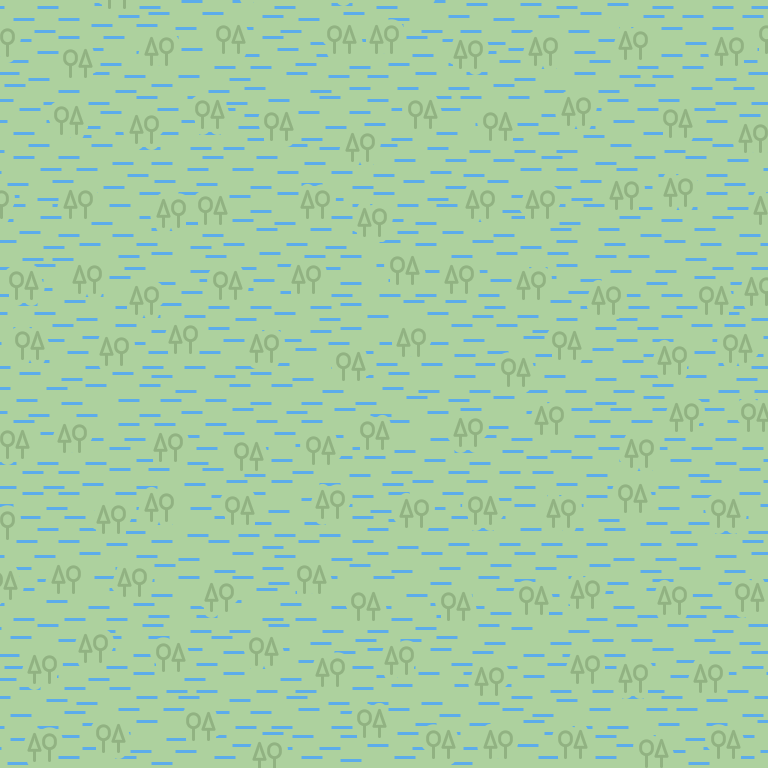
A WebGL 1 fragment shader for this pattern:

```glsl
precision highp float;

uniform vec2 u_resolution;

vec2 hash2(vec2 p) {
  vec3 q = fract(vec3(p.xyx) * vec3(0.1031, 0.1030, 0.0973));
  q += dot(q, q.yzx + 33.33);
  return fract((q.xx + q.yz) * q.zy);
}

float segmentDist(vec2 p, vec2 a, vec2 b) {
  vec2 ab = b - a;
  return length(p - a - ab * clamp(dot(p - a, ab) / dot(ab, ab), 0.0, 1.0));
}

// Distance to the centre lines of a conifer beside a round tree
float treePairDist(vec2 p) {
  vec2 c = vec2(abs(p.x + 2.5), p.y);
  float conifer = min(segmentDist(c, vec2(0.0, 4.2), vec2(1.85, -1.1)),
                      segmentDist(c, vec2(0.0, -1.1), vec2(1.85, -1.1)));
  conifer = min(conifer, segmentDist(c, vec2(0.0, -1.1), vec2(0.0, -4.5)));

  vec2 r = p - vec2(2.5, 0.0);
  float crown = abs(segmentDist(r, vec2(0.0, 1.4), vec2(0.0, 2.1)) - 1.95);
  float trunk = segmentDist(r, vec2(0.0, -0.6), vec2(0.0, -4.5));
  return min(conifer, min(crown, trunk));
}

// Tree pairs: one per jittered cell, rows shifted, half of them mirrored
float treesDist(vec2 p) {
  p.y += 4.0;
  float row = floor(p.y / 25.6);
  p.x += floor(hash2(vec2(row, 71.0)).x * 25.6);
  vec2 cell = floor(p / 25.6);
  vec2 jitter = (hash2(cell + 17.0) - 0.5) * 13.4;
  vec2 q = p - floor((cell + 0.5) * 25.6 + jitter);
  if (hash2(cell + 53.0).x < 0.5) q.x = -q.x;
  return treePairDist(q);
}

// Water dashes: staggered rows, each dash nudged in whole units
float dashDist(vec2 p) {
  float row = floor(p.y / 4.0);
  p.x += 8.0 * mod(row, 2.0);
  vec2 cell = vec2(floor(p.x / 16.0), row);
  vec2 nudge = floor(hash2(cell + 131.0) * vec2(7.0, 3.0)) - vec2(3.0, 1.0);
  vec2 q = abs(p - cell * vec2(16.0, 4.0) - vec2(8.0, 2.5) - nudge);
  vec2 edge = q - vec2(3.5, 0.5);
  return max(edge.x, edge.y);
}

void main() {
  float side = min(u_resolution.x, u_resolution.y);
  vec2 p = gl_FragCoord.xy / side * 256.0;
  float pixel = 256.0 / side;

  vec3 meadow = vec3(0.68, 0.82, 0.62);
  vec3 water = vec3(0.36, 0.675, 0.92);
  vec3 foliage = vec3(0.57, 0.70, 0.51);

  // Dashes are cut away in a clear margin around every tree
  float trees = treesDist(p);
  float dashes = max(dashDist(p), 2.5 - trees);

  vec3 color = mix(meadow, water, clamp(0.5 - dashes / pixel, 0.0, 1.0));
  color = mix(color, foliage, clamp(0.5 - (trees - 0.5) / pixel, 0.0, 1.0));
  gl_FragColor = vec4(color, 1.0);
}
```
